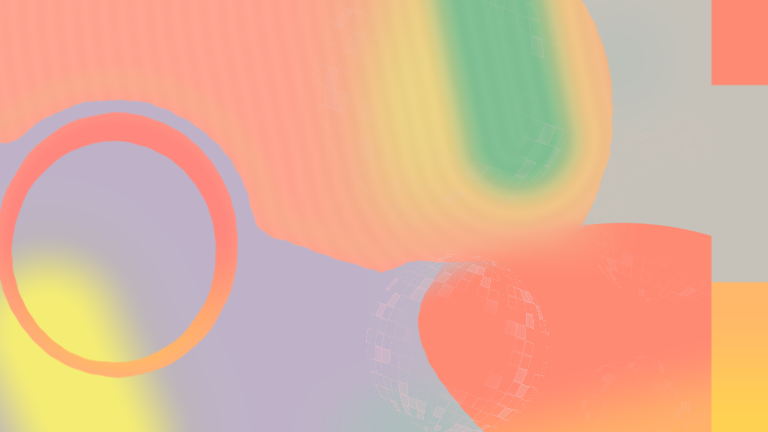
A Shadertoy shader for this background:

```glsl
// Soft abstract backdrop: coral and lavender fields, a glowing green kidney,
// an egg-shaped ring and faint mirror-ball tiles. Fields are signed distances
// with wavering edges; glows are wide falloffs around capsules and ellipses.

const vec3 LAVENDER = vec3(0.75, 0.70, 0.785);
const vec3 GREY     = vec3(0.775, 0.76, 0.73);
const vec3 TEAL     = vec3(0.67, 0.75, 0.73);
const vec3 CORAL    = vec3(1.00, 0.64, 0.56);
const vec3 RED      = vec3(1.00, 0.54, 0.45);
const vec3 PEACH    = vec3(0.96, 0.69, 0.54);
const vec3 ORANGE   = vec3(1.00, 0.72, 0.41);
const vec3 SAND     = vec3(0.92, 0.82, 0.52);
const vec3 YELLOW   = vec3(0.96, 0.93, 0.45);
const vec3 GREEN    = vec3(0.50, 0.75, 0.57);

float hash(vec2 p) {
    return fract(sin(dot(p, vec2(41.3, 289.1))) * 4375.5);
}

// Layered sines that roughen outlines
float waver(vec2 p) {
    return 0.5 * sin(p.x * 47.0 + p.y * 31.0) + 0.3 * sin(p.y * 113.0 - p.x * 83.0)
         + 0.2 * sin(p.x * 211.0 + p.y * 170.0);
}

float smoothMin(float a, float b, float k) {
    float h = max(k - abs(a - b), 0.0) / k;
    return min(a, b) - 0.25 * h * h * k;
}

float ellipse(vec2 p, vec2 centre, vec2 radii) {
    return (length((p - centre) / radii) - 1.0) * min(radii.x, radii.y);
}

float segment(vec2 p, vec2 a, vec2 b) {
    vec2 ab = b - a;
    return length(p - a - ab * clamp(dot(p - a, ab) / dot(ab, ab), 0.0, 1.0));
}

// Coverage of the inside of a signed distance
float fill(float d, float aa) {
    return smoothstep(aa, -aa, d);
}

// Falls from 1 at the inner distance to 0 at the outer one
float glow(float d, float inner, float outer) {
    return 1.0 - smoothstep(inner, outer, d);
}

// Broken tile grid wrapped over a sphere; ball = centre and radius
float mirrorTiles(vec2 p, vec3 ball) {
    vec2 q = (p - ball.xy) / ball.z;
    q = mat2(0.94, 0.34, -0.34, 0.94) * q;
    float r = length(q);
    if (r > 0.99) return 0.0;
    float z = sqrt(1.0 - r * r);
    vec2 grid = vec2(atan(q.x, z), asin(q.y)) * 6.5;
    vec2 cell = floor(grid);
    vec2 edge = 0.5 - abs(fract(grid) - 0.5);
    float line = 1.0 - smoothstep(0.03, 0.12, min(edge.x, edge.y));
    float seed = hash(cell + ball.xy);
    float lit = step(0.55, seed) * line + 0.8 * step(0.88, seed);
    return lit * smoothstep(0.35, 0.9, r);
}

// Lavender to grey ground with a yellow and a teal glow
vec3 groundColor(vec2 p) {
    vec3 c = mix(LAVENDER, GREY, smoothstep(0.85, 1.25, p.x));
    c = mix(c, TEAL, 0.35 * glow(length(p - vec2(1.43, 0.86)), 0.0, 0.2));
    c = mix(c, TEAL, 0.8 * glow(ellipse(p, vec2(0.95, 0.0), vec2(0.12, 0.08)), -0.06, 0.1));
    float d = segment(p, vec2(0.11, 0.23), vec2(0.22, -0.02));
    c = mix(c, GREY * 0.94, 0.6 * glow(d, 0.15, 0.36));
    return mix(c, YELLOW, glow(d, 0.07, 0.24));
}

// Coral field warming through sand into green
vec3 upperColor(vec2 p) {
    float kidney = segment(p, vec2(1.13, 1.02), vec2(1.20, 0.68));
    vec3 c = mix(CORAL, PEACH, smoothstep(0.62, 0.9, p.x) * smoothstep(0.36, 0.55, p.y));
    c = mix(c, SAND, 0.75 * glow(kidney, 0.12, 0.30));
    c = mix(c, SAND, glow(ellipse(p, vec2(0.98, 0.77), vec2(0.11, 0.22)), -0.08, 0.1));
    c = mix(c, GREEN, glow(kidney, 0.07, 0.175));
    return c + 0.006 * sin(kidney * 150.0);
}

vec3 lowerColor(vec2 p) {
    vec3 c = mix(RED, ORANGE, 0.85 * smoothstep(0.16, -0.06, p.y - 0.25 * (p.x - 1.35)));
    return mix(c, PEACH, 0.8 * smoothstep(0.34, 0.5, p.y) * smoothstep(1.5, 1.25, p.x));
}

void mainImage(out vec4 fragColor, in vec2 fragCoord) {
    vec2 p = fragCoord / iResolution.y;
    float aa = 1.2 / iResolution.y;
    float rough = 0.003 * waver(p);
    vec3 color = groundColor(p);

    // Upper field: left of a large arc, above the lavender basin
    float shore = max(0.449 - 0.333 * (p.x - 0.637), min(0.368 + 0.4 * (p.x - 0.88), 0.394));
    float halo = length(p - vec2(0.266, 0.444)) - 0.325;
    float basin = smoothMin(halo, p.y - shore, 0.05);
    float arc = p.x < 0.914 ? -0.5 : length(p - vec2(0.914, 0.741)) - 0.505;
    vec3 upper = mix(upperColor(p), PEACH, 0.5 * glow(abs(basin - 0.045), 0.0, 0.05));
    color = mix(color, upper, fill(max(arc, -basin) + rough, aa));

    // Lower blob: bulging left side, gently domed top
    float dy = p.y - 0.248;
    float left = 0.968 + 4.0 * dy * dy / (1.0 + 2.5 * abs(dy));
    float dome = 0.484 - 0.7 * (p.x - 1.44) * (p.x - 1.44);
    float top = (p.y - dome) / mix(0.12, 0.004, smoothstep(1.28, 1.37, p.x));
    float lower = fill(left - p.x + rough, aa) * smoothstep(0.5, -0.5, top);
    color = mix(color, lowerColor(p), lower);

    // Mirror balls
    vec3 balls[4] = vec3[4](vec3(1.06, 0.20, 0.215), vec3(1.03, 0.80, 0.31),
                            vec3(1.56, 0.51, 0.22), vec3(1.47, 0.05, 0.13));
    for (int i = 0; i < 4; i++)
        color = mix(color, vec3(0.93, 0.76, 0.78), (i == 0 ? 0.3 : 0.12) * mirrorTiles(p, balls[i]));

    // Right column: red block, grey gap, amber block
    vec3 amber = mix(vec3(1.0, 0.82, 0.32), ORANGE, smoothstep(0.0, 0.3, p.y));
    vec3 column = mix(GREY, RED, fill(0.803 - p.y, aa));
    column = mix(column, amber, fill(p.y - 0.347, aa));
    color = mix(color, column, fill(1.647 - p.x, aa));

    // Ring
    float outer = ellipse(p, vec2(0.271, 0.433), vec2(0.280, 0.306));
    float inner = ellipse(p, vec2(0.264, 0.417), vec2(0.236, 0.256));
    vec3 ringColor = mix(ORANGE, vec3(1.0, 0.53, 0.49), smoothstep(0.14, 0.48, p.y));
    ringColor = mix(ringColor, CORAL, 0.3 * glow(abs(outer), 0.0, 0.03));
    color = mix(color, ringColor, fill(max(outer, -inner) + 0.5 * rough, aa));

    fragColor = vec4(color, 1.0);
}
```
